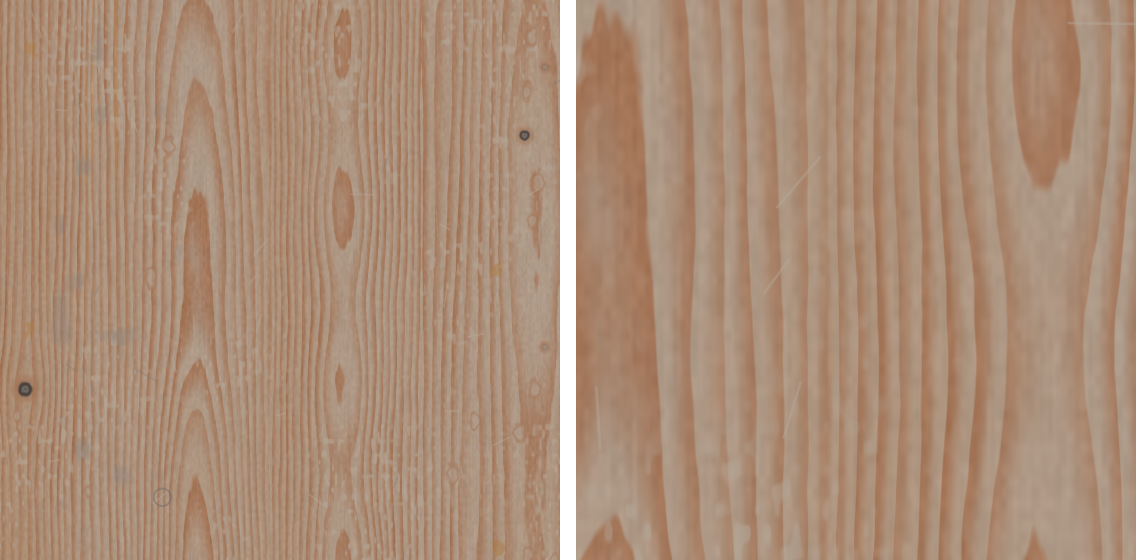
Left, the full canvas; right, a detail of the centre.
Reproduce this texture procedurally as a Shadertoy shader.

```glsl
// Worn pine boards: fine upright rings, cathedral arches, small knots, scratches and stains.
const vec3 EARLYWOOD = vec3(0.683, 0.604, 0.535);
const vec3 LATEWOOD  = vec3(0.637, 0.445, 0.325);
const vec3 WARM_TINT = vec3(0.672, 0.530, 0.410);
const vec3 PALE_WEAR = vec3(0.710, 0.660, 0.605);
const vec3 SMUDGE    = vec3(0.520, 0.500, 0.490);
const vec3 OCHRE     = vec3(0.680, 0.475, 0.230);
const vec3 KNOT_DARK = vec3(0.270, 0.225, 0.200);
const float RING_CONTRAST = 0.84;
const int SCRATCHES = 34;
const int PATCHES = 16;
const int KNOTS = 4;
// Knot centre and radius
const vec3 KNOT[KNOTS] = vec3[KNOTS](
    vec3(0.045, 0.305, 0.0135), vec3(0.937, 0.758, 0.0095),
    vec3(0.973, 0.880, 0.0060), vec3(0.973, 0.380, 0.0060));

float hash(vec2 p) {
    return fract(sin(dot(p, vec2(12.9898, 78.233))) * 43758.5453);
}

float noise(vec2 p) {
    vec2 i = floor(p), f = fract(p);
    f = f * f * (3.0 - 2.0 * f);
    return mix(mix(hash(i), hash(i + vec2(1, 0)), f.x),
               mix(hash(i + vec2(0, 1)), hash(i + vec2(1, 1)), f.x), f.y);
}

float bell(float x) { return exp(-x * x); }

// Ring count away from a heart line; "lift" shifts the rings near its axis
float heartRings(vec2 p, float axis, float rate, float soft, float base, float lift) {
    float d = p.x - axis;
    float warp = 1.9 * (noise(vec2(p.x * 16.0, p.y * 0.9)) - 0.5);
    return base + rate * (sqrt(d * d + soft * soft) - soft)
         + lift * bell(d / 0.08) + warp * smoothstep(0.03, 0.12, abs(d));
}

float ringField(vec2 p) {
    float y = p.y;
    float arches = 5.8 * y + 0.95 * bell((y - 0.4) / 0.15) - 3.0;
    float islands = -0.4 * cos(6.2832 * (y - 0.62) / 0.31) + 0.18 * sin(7.0 * y);
    float strip = 0.5 * sin(6.0 * y + 1.0);
    float axisSway = 0.006 * (noise(vec2(3.0, y * 7.0)) - 0.5);
    float rings = heartRings(p, 0.352 + axisSway, 75.0, 0.045, 3.0, arches);
    rings = min(rings, heartRings(p, 0.612 + axisSway, 94.0, 0.045, 1.1, islands));
    rings = min(rings, heartRings(p, 0.955, 64.0, 0.07, 1.4, strip));
    return rings + 0.28 * (noise(p * vec2(50.0, 9.0)) - 0.5)
                 + 0.10 * (noise(p * vec2(190.0, 40.0)) - 0.5);
}

// Push the grain sideways around each knot
vec2 bendAroundKnots(vec2 p) {
    vec2 q = p;
    for (int i = 0; i < KNOTS; i++) {
        vec2 d = (p - KNOT[i].xy) / KNOT[i].z;
        q.x -= 0.65 * d.x * KNOT[i].z * exp(-dot(d, d * vec2(0.12, 0.03)));
    }
    return q;
}

float segmentDistance(vec2 p, vec2 a, vec2 b) {
    vec2 pa = p - a, ba = b - a;
    return length(pa - ba * clamp(dot(pa, ba) / dot(ba, ba), 0.0, 1.0));
}

void mainImage(out vec4 fragColor, in vec2 fragCoord) {
    vec2 p = fragCoord / iResolution.xy;
    float px = 1.0 / iResolution.y;

    // Growth rings: slow darkening, then a sharp outer edge
    float rings = ringField(bendAroundKnots(p));
    float edge = clamp(1.2 * fwidth(rings), 0.08, 0.4);
    float f = fract(rings);
    float late = smoothstep(0.2, 1.0 - edge, f) * (1.0 - smoothstep(1.0 - edge, 1.0, f));
    late *= 0.72 + 0.4 * hash(vec2(floor(rings), 4.0));
    late *= 0.75 + 0.5 * noise(p * vec2(14.0, 5.0));

    // Board tone
    float warm = 0.55 * noise(p * vec2(9.0, 2.0) + 5.0) + 0.5 * (1.0 - smoothstep(0.05, 0.2, p.x))
               + 0.35 * bell((p.x - 0.5) / 0.05);
    vec3 col = mix(EARLYWOOD, WARM_TINT, clamp(warm, 0.0, 1.0) * 0.6);
    col = mix(col, LATEWOOD, late * RING_CONTRAST);

    // Fibres, mottling and pale wear flecks
    col += 0.030 * (noise(p * vec2(380.0, 24.0)) - 0.5);
    col += 0.034 * (noise(p * vec2(250.0, 150.0)) - 0.5);
    float worn = smoothstep(0.4, 0.75, noise(p * vec2(10.0, 6.0) + 20.0));
    float fleck = smoothstep(0.62, 0.9, noise(p * vec2(170.0, 80.0)));
    col = mix(col, PALE_WEAR, 0.45 * fleck * (0.25 + worn));

    // Resin streaks, grey smudges and ochre stains
    float resin = smoothstep(0.68, 0.85, noise(p * vec2(150.0, 2.5))) * bell((p.x - 0.185) / 0.04);
    col = mix(col, vec3(0.74, 0.56, 0.36), 0.5 * resin);
    float smudge = smoothstep(0.72, 0.95, noise(p * vec2(28.0, 20.0) + 9.0));
    col = mix(col, SMUDGE, 0.34 * smudge * bell((p.x - 0.18) / 0.14));
    for (int i = 0; i < 4; i++) {
        vec2 c = vec2(i < 2 ? 0.055 : 0.89, (i < 2 ? 0.41 : 0.02) + 0.5 * float(i % 2));
        float d = length((p - c) / vec2(0.012, 0.014)) + 1.2 * (noise(p * 90.0) - 0.5);
        col = mix(col, OCHRE, 0.38 * (1.0 - smoothstep(0.6, 1.1, d)));
    }

    // Pale oval patches with a thin warm rim, many in the right strip
    for (int i = 0; i < PATCHES; i++) {
        float k = float(i);
        vec2 c = vec2(hash(vec2(k, 1.7)), hash(vec2(k, 6.3)));
        if (i % 2 == 0) c.x = 0.925 + 0.03 * c.x;
        vec2 size = vec2(0.007, 0.012) * (0.7 + 0.7 * hash(vec2(k, 8.1)));
        float d = length((p - c) / size) + 0.7 * (noise(p * 110.0 + k) - 0.5) - 1.0;
        float aa = 1.5 * px / size.x;
        col = mix(col, EARLYWOOD, 0.6 * (1.0 - smoothstep(-aa, aa, d)));
        col = mix(col, LATEWOOD, 0.45 * (1.0 - smoothstep(0.05, 0.1 + aa, abs(d))));
    }

    // Fine scratches, mostly pale
    for (int i = 0; i < SCRATCHES; i++) {
        float k = float(i);
        vec2 a = vec2(hash(vec2(k, 2.1)), hash(vec2(k, 3.9)));
        float angle = 3.1416 * hash(vec2(k, 5.2));
        vec2 b = a + vec2(cos(angle), sin(angle)) * (0.012 + 0.035 * hash(vec2(k, 7.4)));
        float line = 1.0 - smoothstep(0.0004, 0.0006 + px, segmentDistance(p, a, b));
        col = mix(col, i % 5 == 0 ? SMUDGE : PALE_WEAR, 0.42 * line);
    }

    // Knots: warm halo, dark ring, brown core; then one faint dent ring
    for (int i = 0; i < KNOTS; i++) {
        float r = KNOT[i].z, aa = 1.5 * px / r;
        float d = length(p - KNOT[i].xy) / r + 0.2 * (noise(p * 160.0) - 0.5);
        float strength = smoothstep(0.004, 0.011, r);
        col = mix(col, LATEWOOD, 0.5 * bell((d - 1.3) / 0.6));
        col = mix(col, SMUDGE * 0.85, strength * (1.0 - smoothstep(0.9 - aa, 0.9 + aa, d)));
        col = mix(col, KNOT_DARK, 0.9 * strength * bell((d - 0.75) / 0.25));
        col = mix(col, KNOT_DARK, 0.7 * strength * bell(d / 0.2));
    }
    float dent = abs(length(p - vec2(0.29, 0.112)) - 0.0155);
    col = mix(col, SMUDGE * 0.85, 0.5 * (1.0 - smoothstep(0.0006, 0.001 + px, dent)));

    fragColor = vec4(clamp(col, 0.0, 1.0), 1.0);
}
```
